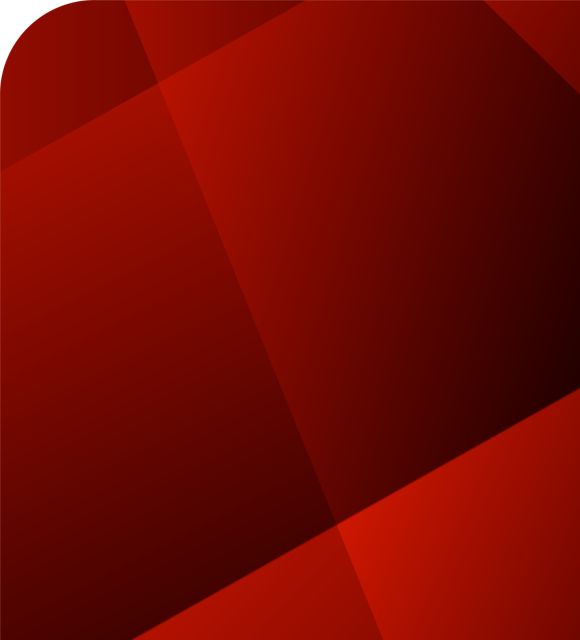
This background is drawn by a WebGL 2 fragment shader. Its source:

```glsl
#version 300 es
precision highp float;
// Overlapping red facets split by crossing diagonals, with a white rounded corner.
// Each facet is a planar ramp of red; half-plane masks blend the facets together,
// and a rounded-corner distance cuts the top left. Units are canvas heights.

uniform vec2 u_resolution;
out vec4 outColor;

// Red level that is `level` at `anchor` and changes linearly by `slope`.
float facet(vec2 p, vec2 anchor, float level, vec2 slope) {
    return level + dot(p - anchor, slope);
}

// Smooth mask: 1 on the side of the line that its normal points to.
float halfPlane(vec2 p, vec2 anchor, vec2 normal, float softness) {
    return smoothstep(-softness, softness, dot(p - anchor, normalize(normal)));
}

// Deep reds keep little green; bright reds lean slightly to orange.
vec3 redTone(float level) {
    float red = clamp(level, 0.0, 1.0);
    return vec3(red, 0.14 * red * red, 0.0);
}

void main() {
    vec2 p = gl_FragCoord.xy / u_resolution.y;
    float edge = 0.8 / u_resolution.y;

    // Points where the steep line meets the two parallel diagonals
    vec2 upperCross = vec2(0.247, 0.870);
    vec2 lowerCross = vec2(0.526, 0.180);
    vec2 diagonalNormal = vec2(-0.490, 0.872);

    float rightSide = halfPlane(p, upperCross, vec2(0.690, 0.279), edge);
    float aboveUpper = halfPlane(p, upperCross, diagonalNormal, edge);
    float belowLower = halfPlane(p, lowerCross, -diagonalNormal, max(edge, 0.0025));

    // Wide middle band
    float middle = mix(facet(p, upperCross, 0.64, vec2(-0.23, 0.45)),
                       facet(p, upperCross, 0.72, vec2(-0.727, 0.228)), rightSide);
    // Strip above the upper diagonal
    float top = mix(facet(p, vec2(0.0, 0.73), 0.57, vec2(-0.45, 0.0)),
                    facet(p, vec2(0.195, 1.0), 0.635, vec2(-0.70, 0.0)), rightSide);
    // Bright wedge below the lower diagonal
    float bottom = mix(facet(p, lowerCross, 0.65, vec2(-0.36, 0.35)),
                       facet(p, lowerCross, 0.81, vec2(-0.80, 0.35)), rightSide);

    float level = mix(middle, top, aboveUpper);
    level = mix(level, bottom, belowLower);

    // Small triangle in the top right
    vec2 triangleStart = vec2(0.755, 1.0);
    float triangle = facet(p, triangleStart, 0.56, vec2(-0.65, 0.40));
    level = mix(level, triangle, halfPlane(p, triangleStart, vec2(0.700, 0.715), edge));

    // White outside the rounded top left corner
    float radius = 0.148;
    vec2 beyond = max(vec2(radius - p.x, p.y - 1.0 + radius), 0.0);
    float outside = smoothstep(-edge, edge, length(beyond) - radius);

    outColor = vec4(mix(redTone(level), vec3(1.0), outside), 1.0);
}
```
